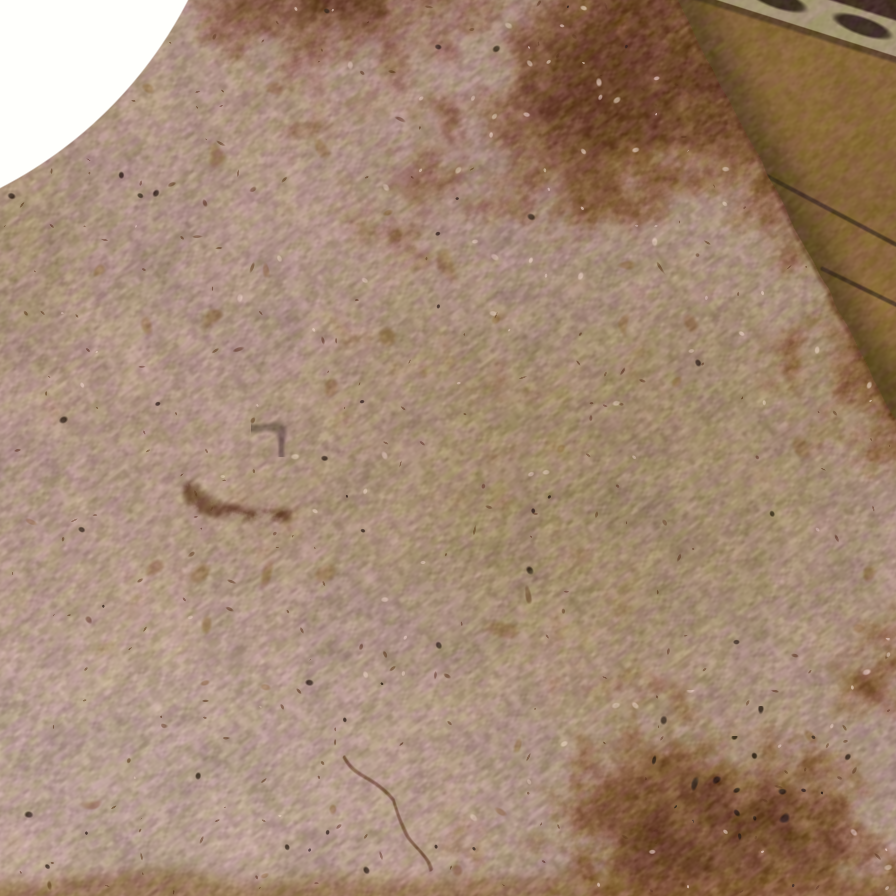
Reproduce this texture procedurally as a WebGL 2 fragment shader.

```glsl
#version 300 es
precision highp float;

uniform vec2 u_resolution;
out vec4 fragColor;

const vec3 PINK_STONE = vec3(0.69, 0.585, 0.525);
const vec3 OLIVE_STONE = vec3(0.615, 0.525, 0.415);
const vec3 PALE_STONE = vec3(0.76, 0.67, 0.62);
const vec3 RED_RUST = vec3(0.55, 0.38, 0.30);
const vec3 BROWN_RUST = vec3(0.52, 0.36, 0.20);
const vec3 DARK_RUST = vec3(0.37, 0.22, 0.13);
const vec3 PANEL = vec3(0.49, 0.37, 0.21);
const vec3 RAIL = vec3(0.64, 0.58, 0.46);
const vec3 SOOT = vec3(0.20, 0.14, 0.11);
const vec3 PAPER = vec3(1.0, 1.0, 0.99);
const vec2 EDGE_START = vec2(0.755, 1.0);
const vec2 EDGE_NORMAL = vec2(0.887, 0.462);
const float GRAIN = 0.17;
const float CHROMA = 0.09;

float hash(vec2 cell, uint seed) {
    uvec2 q = uvec2(ivec2(cell) + 4096);
    uint h = q.x * 1597u + q.y * 51749u + seed * 7919u;
    h = (h ^ (h >> 15u)) * 73244475u;
    h = (h ^ (h >> 13u)) * 73244475u;
    return float((h ^ (h >> 16u)) & 65535u) / 65535.0;
}

float noise(vec2 p, uint seed) {
    vec2 i = floor(p), f = fract(p);
    f = f * f * (3.0 - 2.0 * f);
    return mix(mix(hash(i, seed), hash(i + vec2(1, 0), seed), f.x),
               mix(hash(i + vec2(0, 1), seed), hash(i + 1.0, seed), f.x), f.y);
}

float fbm(vec2 p, uint seed) {
    float sum = 0.0, amp = 0.5;
    for (int i = 0; i < 5; i++) {
        sum += amp * noise(p, seed + uint(i));
        p = mat2(1.6, 1.2, -1.2, 1.6) * p;
        amp *= 0.5;
    }
    return sum / 0.97;
}

float blob(vec2 p, vec2 center, vec2 radius) {
    vec2 d = (p - center) / radius;
    return exp(-dot(d, d));
}

float segment(vec2 p, vec2 a, vec2 b) {
    vec2 d = b - a;
    return length(p - a - d * clamp(dot(p - a, d) / dot(d, d), 0.0, 1.0));
}

float stroke(float dist, float width, float soft) {
    return 1.0 - smoothstep(width, width + soft, dist);
}

// One randomly turned, stretched fleck in some of the grid cells
float flecks(vec2 p, float cells, float density, float stretch, uint seed) {
    vec2 id = floor(p * cells);
    vec2 d = fract(p * cells) - 0.35 - 0.3 * vec2(hash(id, seed), hash(id, seed + 1u));
    float angle = 6.283 * hash(id, seed + 2u);
    d = mat2(cos(angle), sin(angle), -sin(angle), cos(angle)) * d;
    d.y *= stretch;
    float radius = mix(0.1, 0.3, hash(id, seed + 3u));
    return step(hash(id, seed + 4u), density) * (1.0 - smoothstep(radius * 0.4, radius, length(d)));
}

vec3 slab(vec2 p, float edge) {
    float broad = fbm(p * 7.0, 10u), fine = fbm(p * 34.0, 20u);
    vec2 warped = p + 0.022 * (vec2(noise(p * 28.0, 31u), noise(p * 28.0, 32u)) - 0.5);

    // Stone tint
    float olive = blob(p, vec2(0.68, 0.46), vec2(0.30, 0.26)) + 0.5 * blob(p, vec2(0.02, 0.72), vec2(0.10));
    vec3 col = mix(PINK_STONE, OLIVE_STONE, clamp(olive + 0.9 * (broad - 0.5), 0.0, 1.0));
    col = mix(col, PALE_STONE, 0.55 * blob(p, vec2(0.12, 0.14), vec2(0.36, 0.18)));
    col *= 1.0 + 0.16 * (fine - 0.5) + 0.14 * (broad - 0.5);

    // Rust stains
    float stain = 0.95 * blob(p, vec2(0.36, 1.02), vec2(0.20, 0.08))
        + 0.95 * blob(p, vec2(0.69, 0.92), vec2(0.11, 0.16))
        + 0.50 * blob(p, vec2(0.53, 0.79), vec2(0.18, 0.13))
        + 0.55 * exp(edge / 0.07) * smoothstep(0.3, 0.5, p.y)
        + 0.95 * blob(p, vec2(0.80, 0.03), vec2(0.23, 0.15))
        + 0.45 * blob(p, vec2(0.99, 0.23), vec2(0.09, 0.07));
    float level = stain + 0.9 * (broad - 0.5) + 0.8 * (fine - 0.5);
    float red = smoothstep(0.45, 0.8, p.y) * (1.0 - smoothstep(0.5, 0.8, p.x));
    col = mix(col, mix(BROWN_RUST, RED_RUST, max(red, 0.35)), 0.9 * smoothstep(0.25, 0.8, level));
    col = mix(col, DARK_RUST, 0.75 * smoothstep(0.6, 1.15, level));
    col = mix(col, BROWN_RUST, 0.55 * stroke(p.y + 0.03 * broad, 0.02, 0.03));

    // Flecks, scuffs and soot
    col = mix(col, BROWN_RUST, 0.45 * flecks(warped, 15.0, 0.22, 1.5, 40u));
    col = mix(col, DARK_RUST, 0.55 * flecks(warped, 55.0, 0.09, 2.0, 50u));
    col = mix(col, SOOT, 0.75 * flecks(p, 48.0, 0.025, 1.3, 60u));
    float sooty = blob(p, vec2(0.82, 0.10), vec2(0.09, 0.08));
    col = mix(col, SOOT, 0.85 * flecks(warped, 42.0, 0.55 * sooty, 1.2, 70u));
    col = mix(col, PALE_STONE * 1.12, 0.7 * flecks(p, 50.0, 0.025 + 0.12 * stain, 1.5, 80u));

    // Cracks and worn marks
    float crack = min(segment(warped, vec2(0.39, 0.16), vec2(0.44, 0.11)), segment(warped, vec2(0.44, 0.11), vec2(0.475, 0.03)));
    col = mix(col, DARK_RUST, 0.6 * stroke(crack, 0.0005, 0.003));
    float scuff = min(segment(warped, vec2(0.22, 0.45), vec2(0.25, 0.425)), segment(warped, vec2(0.25, 0.425), vec2(0.31, 0.435)));
    col = mix(col, DARK_RUST, 0.75 * stroke(scuff, 0.001, 0.012) * smoothstep(0.3, 0.6, fine));
    float arc = abs(length(warped - vec2(0.28, 0.495)) - 0.035);
    col = mix(col, SOOT, 0.4 * stroke(arc, 0.001, 0.006) * step(0.49, p.y) * step(0.28, p.x));
    return mix(col, DARK_RUST, 0.5 * stroke(abs(edge), 0.001, 0.006));
}

vec3 sidePanel(vec2 p, float edge, float px) {
    vec3 col = PANEL * mix(0.8, 1.06, smoothstep(0.0, 0.05, edge)) * (0.9 + 0.2 * fbm(p * 9.0, 90u));
    float seam = min(segment(p, vec2(0.853, 0.805), vec2(1.0, 0.727)), segment(p, vec2(0.918, 0.70), vec2(1.0, 0.66)));
    col = mix(col, SOOT, 0.65 * stroke(seam, 0.0008, 0.003));

    // Slotted rail
    float along = p.x - 0.8, height = p.y - 1.0 + 0.315 * along;
    col = mix(col, SOOT, 0.5 * stroke(abs(height + 0.003), 0.002, 0.005));
    col = mix(col, RAIL, smoothstep(-px, px, height));
    vec2 slot = vec2(mod(along - 0.02, 0.095) - 0.0475, height - 0.022);
    col = mix(col, SOOT, 0.9 * stroke(length(slot * vec2(0.32, 1.0)), 0.008, 0.004));
    return mix(col, SOOT * 1.3, smoothstep(0.038, 0.042, height));
}

void main() {
    vec2 p = gl_FragCoord.xy / u_resolution;
    float px = 1.0 / u_resolution.y;
    float edge = dot(p - EDGE_START, EDGE_NORMAL) + 0.004 * (noise(p * 40.0, 5u) - 0.5);
    vec3 col = mix(slab(p, edge), sidePanel(p, edge, px), smoothstep(-px, px, edge));

    // Diagonal grain and coloured mottling
    vec2 turned = mat2(0.8, -0.6, 0.6, 0.8) * p;
    float grain = 0.6 * noise(turned * vec2(120.0, 210.0), 100u) + 0.4 * noise(turned * vec2(230.0, 330.0), 101u) - 0.5;
    float tint = noise(turned * vec2(75.0, 120.0), 102u) - 0.5;
    col += GRAIN * grain * mix(1.0, 0.5, step(0.0, edge)) + CHROMA * tint * vec3(0.25, -0.3, 0.8);

    // White corner
    float corner = length(p - vec2(-0.22, 1.22)) - 0.483;
    col = mix(PAPER, col, smoothstep(-px, px, corner));
    fragColor = vec4(clamp(col, 0.0, 1.0), 1.0);
}
```
